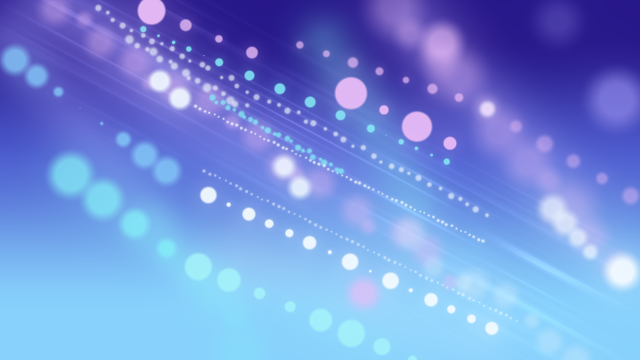
This background is drawn by a Shadertoy shader. Its source:

```glsl
// Diagonal strings of glowing bokeh over an indigo to sky-blue gradient.
// Lengths are in canvas heights: noisy haze bands lie underneath, and each
// string is a loop of discs whose radius swings along a line.

const vec3 WHITE = vec3(0.95, 0.98, 1.0);
const vec3 PINK = vec3(0.92, 0.74, 0.97);
const vec3 AQUA = vec3(0.52, 0.94, 0.97);
const vec3 LILAC = vec3(0.60, 0.58, 0.95);
const vec3 SKY = vec3(0.53, 0.82, 0.99);

float hash(vec2 p) {
    vec3 q = fract(vec3(p.xyx) * 0.1031);
    q += dot(q, q.yzx + 33.33);
    return fract((q.x + q.y) * q.z);
}

float noise(vec2 p) {
    vec2 i = floor(p), f = fract(p);
    f = f * f * (3.0 - 2.0 * f);
    return mix(mix(hash(i), hash(i + vec2(1, 0)), f.x),
               mix(hash(i + vec2(0, 1)), hash(i + vec2(1, 1)), f.x), f.y);
}

float segmentDistance(vec2 p, vec2 a, vec2 b) {
    vec2 d = b - a;
    return length(p - a - d * clamp(dot(p - a, d) / dot(d, d), 0.0, 1.0));
}

// Wide gaussian glow around a segment
float band(vec2 p, vec4 ends, float width) {
    float d = segmentDistance(p, ends.xy, ends.zw) / width;
    return exp(-d * d);
}

void disc(inout vec3 col, vec2 p, vec2 centre, float r, float soft, vec3 tint, float alpha) {
    if (r < 0.0005) return;
    float edge = soft * r + 0.8 / iResolution.y;
    float d = length(p - centre);
    float body = 1.0 - smoothstep(r - edge, r + edge, d);
    float halo = 0.13 * exp(-d * d / (r * r * 4.0));
    col = mix(col, tint, alpha * clamp(body + halo, 0.0, 1.0));
}

// wave: mean radius, radius swing, phase step, first phase
void chain(inout vec3 col, vec2 p, vec4 ends, int count, vec4 wave,
           float soft, float jitter, vec3 tint, float alpha) {
    for (int i = 0; i < count; i++) {
        float k = float(i);
        vec2 scatter = vec2(hash(vec2(k, ends.x * 91.0)), hash(vec2(k + 40.0, ends.y * 57.0))) - 0.5;
        vec2 centre = mix(ends.xy, ends.zw, k / float(count - 1)) + jitter * scatter;
        float r = wave.x + wave.y * cos(k * wave.z + wave.w);
        disc(col, p, centre, r, soft, tint, alpha);
    }
}

void mainImage(out vec4 fragColor, in vec2 fragCoord) {
    vec2 p = fragCoord / iResolution.y;
    p.x *= 1.7778 * iResolution.y / iResolution.x;

    // Sky gradient
    vec3 col = mix(vec3(0.15, 0.09, 0.54), vec3(0.30, 0.36, 0.81), 1.0 - smoothstep(0.52, 0.90, p.y));
    col = mix(col, SKY, 1.0 - smoothstep(0.12, 0.62, p.y));

    // Cloudy diagonal haze and thin streaks
    vec2 q = vec2(dot(p, vec2(0.88, -0.47)), dot(p, vec2(0.47, 0.88)));
    float cloud = 0.35 + 0.65 * noise(q * vec2(4.0, 7.0) + 3.0);
    vec3 haze = mix(SKY, LILAC, smoothstep(0.25, 0.75, p.y));
    col = mix(col, haze, 0.65 * cloud * band(p, vec4(0.15, 0.98, 1.25, 0.25), 0.14));
    col = mix(col, haze, 0.55 * cloud * band(p, vec4(1.15, 0.95, 1.75, 0.22), 0.10));
    col = mix(col, haze, 0.45 * cloud * band(p, vec4(0.02, 0.90, 0.65, 0.08), 0.09));
    col = mix(col, AQUA, 0.30 * band(p, vec4(0.90, 0.88, 1.15, 0.45), 0.08));
    col = mix(col, WHITE, 0.22 * cloud * band(p, vec4(0.68, 0.30, 1.30, 0.10), 0.12));
    float streak = pow(noise(vec2(q.x * 2.5, q.y * 110.0)), 5.0);
    col += 0.13 * streak * band(p, vec4(0.25, 0.95, 1.55, 0.20), 0.16);

    // Out-of-focus bokeh
    disc(col, p, vec2(1.713, 0.722), 0.068, 0.6, LILAC, 0.65);
    disc(col, p, vec2(1.55, 0.94), 0.05, 0.9, LILAC, 0.28);
    disc(col, p, vec2(1.227, 0.88), 0.048, 0.6, PINK, 0.65);
    disc(col, p, vec2(1.01, 0.185), 0.038, 0.6, PINK, 0.7);
    chain(col, p, vec4(1.09, 0.99, 1.71, 0.27), 11, vec4(0.045, 0.018, 2.3, 0.0), 0.8, 0.03, PINK, 0.35);
    chain(col, p, vec4(0.16, 0.97, 1.25, 0.24), 17, vec4(0.030, 0.012, 2.1, 1.0), 0.7, 0.05, PINK, 0.38);
    chain(col, p, vec4(0.45, 0.40, 0.70, 0.04), 6, vec4(0.045, 0.015, 2.4, 0.0), 0.9, 0.08, AQUA, 0.25);
    chain(col, p, vec4(1.12, 0.33, 1.60, 0.02), 8, vec4(0.028, 0.010, 1.9, 0.0), 0.6, 0.06, WHITE, 0.28);
    chain(col, p, vec4(0.042, 0.833, 0.463, 0.525), 8, vec4(0.018, 0.018, 0.95, 0.0), 0.4, 0.0, SKY, 0.75);
    chain(col, p, vec4(0.197, 0.514, 0.463, 0.31), 4, vec4(0.037, 0.018, 0.8, 0.0), 0.4, 0.0, AQUA, 0.75);

    // Bright soft lights along the haze
    chain(col, p, vec4(0.444, 0.775, 0.500, 0.727), 2, vec4(0.028, 0.0, 0.0, 0.0), 0.3, 0.0, WHITE, 0.9);
    chain(col, p, vec4(0.789, 0.537, 0.833, 0.479), 2, vec4(0.027, 0.0, 0.0, 0.0), 0.5, 0.0, WHITE, 0.85);
    chain(col, p, vec4(1.535, 0.42, 1.64, 0.30), 4, vec4(0.026, 0.008, 1.0, 0.0), 0.5, 0.0, WHITE, 0.65);
    disc(col, p, vec2(1.729, 0.245), 0.042, 0.5, WHITE, 0.95);
    disc(col, p, vec2(1.354, 0.697), 0.018, 0.5, WHITE, 0.85);

    // Fine beads
    chain(col, p, vec4(0.266, 0.972, 1.354, 0.403), 42, vec4(0.006, 0.002, 2.2, 0.0), 0.3, 0.015, WHITE, 0.65);
    chain(col, p, vec4(0.36, 0.89, 0.68, 0.70), 16, vec4(0.008, 0.003, 1.9, 0.0), 0.4, 0.015, WHITE, 0.65);
    chain(col, p, vec4(0.59, 0.727, 0.95, 0.525), 24, vec4(0.006, 0.002, 2.5, 0.0), 0.3, 0.012, AQUA, 0.75);
    chain(col, p, vec4(0.544, 0.704, 1.343, 0.33), 64, vec4(0.003, 0.001, 0.7, 0.0), 0.2, 0.004, WHITE, 0.75);
    chain(col, p, vec4(0.567, 0.525, 1.435, 0.109), 60, vec4(0.003, 0.001, 0.9, 0.0), 0.2, 0.004, WHITE, 0.55);

    // Crisp discs
    chain(col, p, vec4(0.833, 0.875, 1.275, 0.729), 7, vec4(0.011, 0.003, 2.0, 2.0), 0.2, 0.0, PINK, 0.7);
    chain(col, p, vec4(1.354, 0.697, 1.752, 0.456), 6, vec4(0.018, 0.004, 2.0, 2.0), 0.4, 0.0, PINK, 0.45);
    chain(col, p, vec4(0.516, 0.930, 0.700, 0.854), 3, vec4(0.013, 0.003, 3.14, 0.0), 0.1, 0.0, PINK, 0.8);
    chain(col, p, vec4(0.398, 0.919, 1.241, 0.551), 21, vec4(0.005, 0.010, 2.95, -26.36), 0.1, 0.0, AQUA, 0.85);
    chain(col, p, vec4(0.975, 0.741, 1.250, 0.602), 4, vec4(0.028, 0.016, 2.85, 0.0), 0.06, 0.0, PINK, 0.93);
    disc(col, p, vec2(0.421, 0.970), 0.038, 0.06, PINK, 0.95);
    chain(col, p, vec4(0.551, 0.259, 1.146, 0.0), 8, vec4(0.025, 0.013, 1.4, -0.4), 0.12, 0.0, mix(AQUA, WHITE, 0.3), 0.85);
    chain(col, p, vec4(0.579, 0.458, 1.366, 0.088), 15, vec4(0.013, 0.010, 2.8, -19.26), 0.12, 0.0, WHITE, 0.95);

    fragColor = vec4(clamp(col, 0.0, 1.0), 1.0);
}
```
